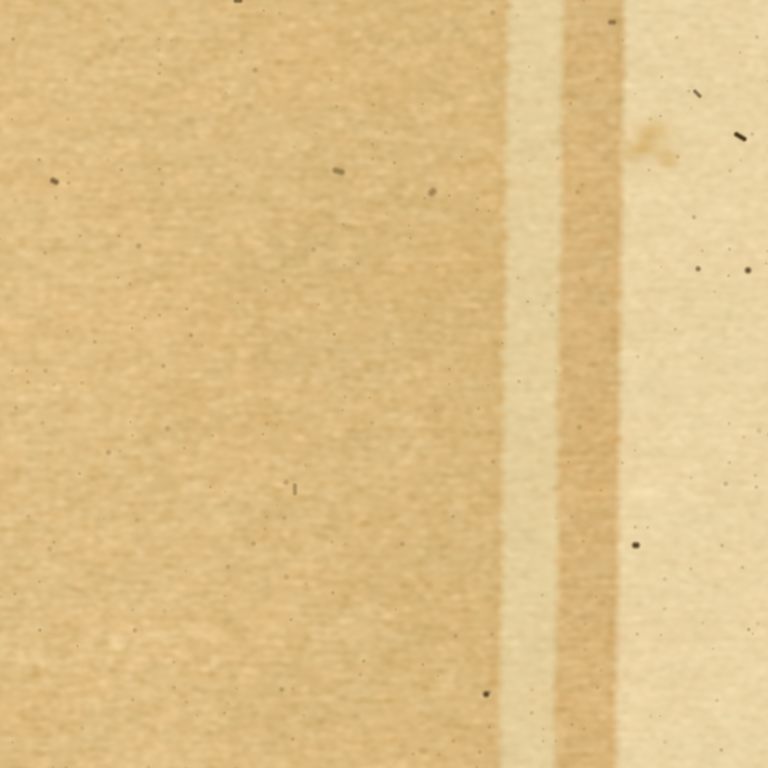
A WebGL 1 fragment shader for this texture:

```glsl
precision highp float;
uniform vec2 u_resolution;

vec3 hash3(vec2 cell) {
  vec3 q = vec3(dot(cell, vec2(127.1, 311.7)),
                dot(cell, vec2(269.5, 183.3)),
                dot(cell, vec2(419.2, 371.9)));
  return fract(sin(q) * 43758.5);
}

// Cellular noise: soft blobs of random sign around jittered cell points
float cellNoise(vec2 p) {
  vec2 cell = floor(p);
  float sum = 0.0;
  for (int j = -1; j <= 1; j++) {
    for (int i = -1; i <= 1; i++) {
      vec2 id = cell + vec2(float(i), float(j));
      vec3 h = hash3(id);
      vec2 d = p - id - h.xy;
      float falloff = max(0.0, 1.0 - dot(d, d));
      sum += (h.z * 2.0 - 1.0) * falloff * falloff;
    }
  }
  return sum;
}

// Sparse soft dots: only cells above the rarity threshold carry one
float specks(vec2 p, float scale, float rarity, float radius) {
  vec2 q = p * scale;
  vec2 id = floor(q);
  vec3 h = hash3(id + 57.0);
  vec2 d = q - id - mix(vec2(0.3), vec2(0.7), h.xy);
  float size = radius * (0.6 + 0.4 * h.x);
  return step(rarity, h.z) * (0.4 + 0.6 * h.y) * (1.0 - smoothstep(0.0, size, length(d)));
}

// Soft capsule from center - axis to center + axis
float fleck(vec2 p, vec2 center, vec2 axis, float radius) {
  vec2 d = p - center;
  float t = clamp(dot(d, axis) / max(dot(axis, axis), 1e-8), -1.0, 1.0);
  return 1.0 - smoothstep(0.0, radius, length(d - axis * t));
}

float glow(vec2 p, vec2 center, vec2 size) {
  vec2 d = (p - center) / size;
  return exp(-dot(d, d));
}

float edge(float x, float position) {
  return smoothstep(-0.008, 0.008, x - position);
}

void main() {
  vec2 p = gl_FragCoord.xy / u_resolution;

  // Slightly leaning, uneven vertical bands
  float x = p.x - 0.011 * p.y + 0.0025 * cellNoise(p * vec2(40.0, 110.0))
          + 0.0008 * sin(p.y * 17.0);
  float stripStart = edge(x, 0.651);
  float stripEnd = edge(x, 0.722);
  float marginStart = edge(x, 0.802);
  float pale = stripStart - stripEnd + marginStart;

  vec3 sheet = mix(vec3(0.871, 0.742, 0.512), vec3(0.851, 0.720, 0.487),
                   smoothstep(0.15, 0.65, p.x));
  vec3 color = mix(sheet, vec3(0.892, 0.805, 0.605), stripStart);
  color = mix(color, vec3(0.845, 0.707, 0.477), stripEnd);
  color = mix(color, vec3(0.917, 0.828, 0.642), marginStart);

  // Faint darker rims beside the strip and the margin
  float rim = glow(vec2(x, 0.0), vec2(0.643, 0.0), vec2(0.007, 1.0))
            + glow(vec2(x, 0.0), vec2(0.795, 0.0), vec2(0.007, 1.0));
  color -= rim * (1.0 - pale) * vec3(0.008, 0.014, 0.016);

  // Broad mottling, horizontal fibres, clotted grain and woven lines
  float broad = cellNoise(p * vec2(6.0, 9.0)) + 0.8 * cellNoise(p * vec2(19.0, 27.0) + 9.0);
  float clots = cellNoise(p * vec2(48.0, 62.0) + 31.0);
  float fibre = cellNoise(p * vec2(34.0, 130.0) + 21.0);
  float grain = cellNoise(p * vec2(105.0, 135.0) + 43.0);
  float weave = sin(p.y * 520.0 + 2.0 * sin(p.x * 13.0)) * sin(p.x * 31.0 + p.y * 23.0);
  float strength = mix(1.0, 0.65, pale);
  float tone = 0.008 * broad + 0.010 * clots + 0.014 * fibre + 0.028 * grain + 0.005 * weave;
  color += strength * tone * vec3(0.9, 1.0, 1.15);
  float hue = 0.5 * cellNoise(p * vec2(7.0, 13.0) + 71.0)
            + 0.7 * cellNoise(p * vec2(45.0, 70.0) + 83.0);
  color += hue * strength * vec3(0.009, -0.003, -0.007);

  // Worn pale streaks and a greenish shade
  float worn = glow(p, vec2(0.20, 0.160), vec2(0.15, 0.014))
             + 0.7 * glow(p, vec2(0.31, 0.362), vec2(0.10, 0.008))
             + 0.5 * glow(p, vec2(0.84, 0.358), vec2(0.08, 0.008))
             + 0.7 * glow(p, vec2(0.05, 0.142), vec2(0.03, 0.025));
  float patches = clamp(0.4 + 0.8 * clots + 0.6 * fibre, 0.0, 1.3);
  color += worn * patches * vec3(0.045, 0.055, 0.065);
  color -= glow(p, vec2(0.405, 0.665), vec2(0.06, 0.035)) * (0.7 - clots)
         * vec3(0.040, 0.025, 0.025);

  // Ochre stain on the margin
  float stain = glow(p, vec2(0.853, 0.828), vec2(0.018, 0.016))
              + glow(p, vec2(0.828, 0.803), vec2(0.016, 0.012))
              + glow(p, vec2(0.870, 0.796), vec2(0.013, 0.012))
              + 0.4 * glow(p, vec2(0.848, 0.810), vec2(0.035, 0.030));
  color -= min(stain, 1.2) * (0.75 + 0.5 * clots) * marginStart * vec3(0.060, 0.105, 0.170);

  // Scattered faint specks
  float dust = 0.38 * specks(p, 26.0, 0.93, 0.16) + 0.28 * specks(p + 0.37, 58.0, 0.93, 0.28);
  color = mix(color, vec3(0.48, 0.38, 0.22), dust);

  // Distinct dark flecks
  float ink = fleck(p, vec2(0.964, 0.822), vec2(0.005, -0.003), 0.0055);
  ink = max(ink, 0.60 * fleck(p, vec2(0.908, 0.878), vec2(0.003, -0.003), 0.0045));
  ink = max(ink, 0.85 * fleck(p, vec2(0.974, 0.648), vec2(0.0), 0.007));
  ink = max(ink, 0.60 * fleck(p, vec2(0.909, 0.650), vec2(0.0), 0.006));
  ink = max(ink, 0.95 * fleck(p, vec2(0.828, 0.290), vec2(0.001, 0.0), 0.007));
  ink = max(ink, 0.90 * fleck(p, vec2(0.633, 0.096), vec2(0.0), 0.007));
  ink = max(ink, 0.65 * fleck(p, vec2(0.071, 0.764), vec2(0.002, -0.001), 0.0065));
  ink = max(ink, 0.45 * fleck(p, vec2(0.441, 0.777), vec2(0.004, -0.001), 0.007));
  ink = max(ink, 0.40 * fleck(p, vec2(0.563, 0.750), vec2(0.001), 0.008));
  ink = max(ink, 0.45 * fleck(p, vec2(0.797, 0.971), vec2(0.002, 0.0), 0.006));
  ink = max(ink, 0.35 * fleck(p, vec2(0.384, 0.363), vec2(0.0, 0.005), 0.005));
  ink = max(ink, 0.65 * fleck(p, vec2(0.310, 0.999), vec2(0.003, 0.0), 0.005));
  color = mix(color, vec3(0.27, 0.20, 0.10), ink);

  gl_FragColor = vec4(clamp(color, 0.0, 1.0), 1.0);
}
```
